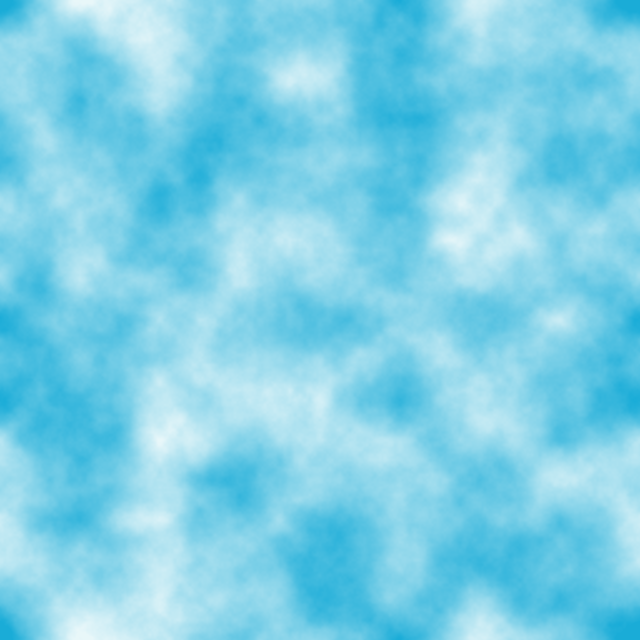
This texture is drawn by a Shadertoy shader. Its source:

```glsl
const vec3 DEEP_BLUE = vec3(0.10, 0.675, 0.845);
const vec3 CLOUD_WHITE = vec3(0.91, 0.968, 0.978);
const float BASE_CELLS = 8.0;
const int OCTAVES = 6;

// Integer hash of a lattice point, 0 to 1
float hash(ivec2 cell, int seed) {
    uint h = uint(cell.x) * 1597334677u ^ uint(cell.y) * 3812015801u;
    h ^= uint(seed) * 2654435769u;
    h = (h ^ (h >> 16)) * 2146121005u;
    h = (h ^ (h >> 15)) * 2221713035u;
    h ^= h >> 16;
    return float(h >> 8) / 16777216.0;
}

// Value noise that wraps after a whole number of cells
float wrappedNoise(vec2 uv, float cells, int seed) {
    vec2 p = uv * cells;
    vec2 f = fract(p);
    vec2 blend = f * f * (3.0 - 2.0 * f);
    int period = int(cells);
    ivec2 a = ivec2(floor(p)) % period;
    ivec2 b = (a + 1) % period;
    float low = mix(hash(a, seed), hash(ivec2(b.x, a.y), seed), blend.x);
    float high = mix(hash(ivec2(a.x, b.y), seed), hash(b, seed), blend.x);
    return mix(low, high, blend.y);
}

// Octaves of doubling frequency and halving strength, 0 to 1
float cloudDensity(vec2 uv, float baseCells) {
    float sum = 0.0;
    float total = 0.0;
    float weight = 1.0;
    float cells = baseCells;
    for (int i = 0; i < OCTAVES; i++) {
        sum += weight * wrappedNoise(uv, cells, i + 1);
        total += weight;
        weight *= 0.5;
        cells *= 2.0;
    }
    return sum / total;
}

void mainImage(out vec4 fragColor, in vec2 fragCoord) {
    vec2 uv = fragCoord / iResolution.xy;

    // Stretch the mid-range of the noise over the sky ramp
    float density = cloudDensity(uv, BASE_CELLS);
    float cover = clamp(0.5 + 1.46 * (density - 0.5), 0.0, 1.0);

    fragColor = vec4(mix(DEEP_BLUE, CLOUD_WHITE, cover), 1.0);
}
```
